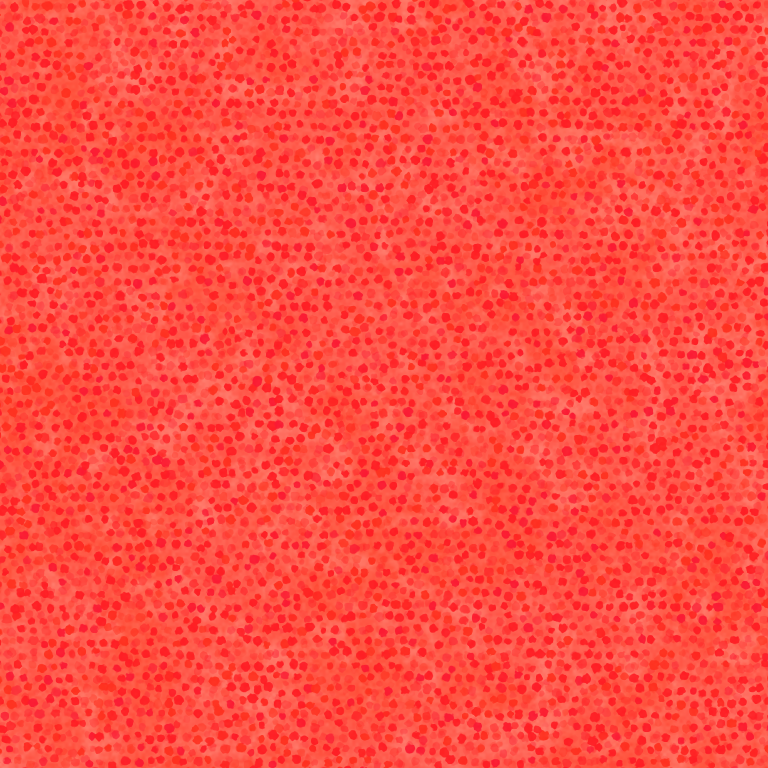
Reproduce this texture procedurally as a three.js fragment shader.

```glsl
varying vec2 vUv;

const vec3 CORAL = vec3(1.0, 0.365, 0.308);
const vec3 PALE_PINK = vec3(1.0, 0.50, 0.445);
const vec3 WARM_ORANGE = vec3(1.0, 0.32, 0.215);
const vec3 DOT_RED = vec3(1.0, 0.115, 0.14);
const vec3 DOT_ORANGE = vec3(1.0, 0.19, 0.12);
const vec3 DOT_CRIMSON = vec3(0.985, 0.10, 0.20);

float hash(vec2 p) {
  vec3 q = fract(vec3(p.xyx) * 0.1031);
  q += dot(q, q.yzx + 33.33);
  return fract((q.x + q.y) * q.z);
}

vec2 hash2(vec2 p) {
  return vec2(hash(p), hash(p + 57.3));
}

float noise(vec2 p) {
  vec2 cell = floor(p);
  vec2 f = fract(p);
  f = f * f * (3.0 - 2.0 * f);
  float low = mix(hash(cell), hash(cell + vec2(1.0, 0.0)), f.x);
  float high = mix(hash(cell + vec2(0.0, 1.0)), hash(cell + 1.0), f.x);
  return mix(low, high, f.y);
}

float fbm(vec2 p) {
  float sum = 0.0;
  float weight = 0.5;
  for (int i = 0; i < 4; i++) {
    sum += weight * noise(p);
    p = p * 2.07 + 19.1;
    weight *= 0.5;
  }
  return sum / 0.9375;
}

// Mottled wash of coral, orange and pale pink
vec3 wash(vec2 uv) {
  float warm = smoothstep(0.4, 0.72, fbm(uv * 11.0 + 3.0));
  float pale = smoothstep(0.42, 0.8, fbm(uv * 34.0 + 71.0));
  float grain = noise(uv * 230.0) - 0.5;
  vec3 color = mix(CORAL, WARM_ORANGE, 0.6 * warm);
  color = mix(color, PALE_PINK, 0.65 * pale);
  return color + vec3(0.0, 0.07, 0.065) * grain;
}

// Staggered, jittered rows of ragged dots with varied ink strength
vec3 paintDots(vec3 color, vec2 uv, float count, float radius, float ink, float seed) {
  vec2 p = uv * count;
  float ragged = (noise(uv * 310.0 + seed) - 0.5) * 0.16;
  float texture_ = 0.88 + 0.12 * noise(uv * 260.0 + seed + 9.0);
  for (int j = -1; j <= 1; j++) {
    float row = floor(p.y) + float(j);
    float shift = 0.5 * mod(row, 2.0);
    for (int i = -1; i <= 1; i++) {
      vec2 id = vec2(floor(p.x - shift) + float(i), row);
      vec2 key = id + seed;
      vec2 jitter = (hash2(key) - 0.5) * 0.58;
      vec2 d = p - id - vec2(shift + 0.5, 0.5) - jitter;
      d.x *= mix(0.9, 1.1, hash(key + 11.7));
      float size = radius * mix(0.78, 1.14, hash(key + 23.1));
      float cover = 1.0 - smoothstep(-0.07, 0.07, length(d) - size + ragged);
      float pick = hash(key + 41.9);
      float strength = mix(0.35, 1.0, smoothstep(0.05, 0.5, pick));
      float hue = hash(key + 67.5);
      vec3 dye = mix(DOT_ORANGE, DOT_RED, smoothstep(0.1, 0.4, hue));
      dye = mix(dye, DOT_CRIMSON, smoothstep(0.75, 0.95, hue));
      color = mix(color, dye, cover * strength * ink * texture_);
    }
  }
  return color;
}

void main() {
  vec3 color = wash(vUv);
  // Faint ghost dots under the strong ones
  color = paintDots(color, vUv, 58.0, 0.27, 0.36, 130.0);
  color = paintDots(color, vUv, 64.0, 0.355, 1.0, 7.0);
  gl_FragColor = vec4(clamp(color, 0.0, 1.0), 1.0);
}
```
